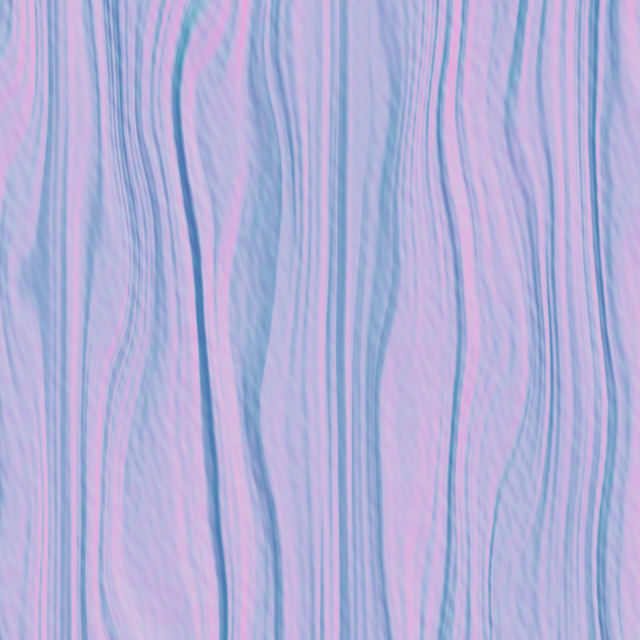
This texture map is drawn by a Shadertoy shader. Its source:

```glsl
// Pastel relief of vertical wood grain: straight grooved bands between swirling fibres.

const vec3 DEEP_BLUE = vec3(0.29, 0.52, 0.70);
const vec3 SOFT_BLUE = vec3(0.53, 0.64, 0.80);
const vec3 LAVENDER  = vec3(0.71, 0.715, 0.87);
const vec3 PALE_PINK = vec3(0.83, 0.72, 0.88);
const vec3 WARM_PINK = vec3(0.90, 0.69, 0.865);
const vec3 TEAL_TINT = vec3(-0.05, 0.11, 0.01);

float hash(vec2 cell) {
    vec3 q = fract(cell.xyx * 0.1031);
    q += dot(q, q.yzx + 33.33);
    return fract((q.x + q.y) * q.z);
}

vec2 latticeGradient(vec2 cell) {
    float angle = 6.2832 * hash(cell);
    return vec2(cos(angle), sin(angle));
}

// Gradient noise, roughly -0.7 to 0.7
float noise(vec2 p) {
    vec2 i = floor(p), f = p - i;
    vec2 w = f * f * f * (f * (f * 6.0 - 15.0) + 10.0);
    vec2 e = vec2(1.0, 0.0);
    float a = dot(latticeGradient(i), f);
    float b = dot(latticeGradient(i + e.xy), f - e.xy);
    float c = dot(latticeGradient(i + e.yx), f - e.yx);
    float d = dot(latticeGradient(i + e.xx), f - e.xx);
    return mix(mix(a, b, w.x), mix(c, d, w.x), w.y);
}

float band(float x, float centre, float width) {
    float d = (x - centre) / width;
    return exp(-d * d);
}

// 1 where the grain runs straight, 0 where it swirls
float calmness(float x) {
    return min(1.0, band(x, 0.10, 0.05) + band(x, 0.53, 0.09) + 0.8 * band(x, 0.88, 0.05));
}

// Sideways position bent along the fibres
float grainCoord(vec2 p, float calm) {
    float amount = mix(0.085, 0.008, calm);
    float swirl = noise(p * vec2(6.5, 2.2) + vec2(3.4, 7.6));
    swirl += 0.25 * noise(p * vec2(14.0, 4.5) + vec2(21.3, 2.7));
    return p.x + amount * swirl;
}

// One height layer whose slope stays near the given strength
float layer(vec2 p, vec2 frequency, float strength, vec2 seed) {
    return strength / frequency.x * noise(p * frequency + seed);
}

float height(vec2 p) {
    float calm = calmness(p.x);
    vec2 g = vec2(grainCoord(p, calm), p.y);
    float h = layer(g, vec2(13.0, 0.9), 0.55, vec2(5.2, 1.3));
    h += layer(g, vec2(38.0, 0.7), 0.65, vec2(9.7, 4.3));
    h += layer(g, vec2(92.0, 0.5), mix(0.40, 0.75, calm), vec2(2.1, 8.3));
    // Creases with a sharp fold
    h -= abs(layer(g, vec2(24.0, 0.8), 0.45, vec2(17.4, 6.3)));
    // Short slanted fibre bumps
    vec2 slanted = vec2(p.x + 0.25 * p.y, p.y);
    h += layer(slanted, vec2(75.0, 32.0), mix(0.28, 0.12, calm), vec2(0.4, 0.7));
    return h;
}

vec2 slope(vec2 p, float reach) {
    vec2 e = vec2(reach, 0.0);
    return vec2(height(p + e.xy) - height(p - e.xy),
                height(p + e.yx) - height(p - e.yx)) / (2.0 * reach);
}

// Thin dark furrows that follow the grain
float furrows(vec2 p) {
    float calm = calmness(p.x);
    float n = noise(vec2(grainCoord(p, calm) * 72.0, p.y * 0.4) + vec2(13.6, 5.3));
    return smoothstep(0.10, 0.42, n) * mix(0.6, 1.0, calm);
}

float ramp(float from, float to, float v) {
    return clamp((v - from) / (to - from), 0.0, 1.0);
}

vec3 shade(float tilt) {
    vec3 c = mix(DEEP_BLUE, SOFT_BLUE, ramp(-2.2, -1.0, tilt));
    c = mix(c, LAVENDER, ramp(-1.0, 0.0, tilt));
    c = mix(c, PALE_PINK, ramp(0.0, 1.1, tilt));
    return mix(c, WARM_PINK, ramp(1.1, 2.1, tilt));
}

void mainImage(out vec4 fragColor, in vec2 fragCoord) {
    vec2 p = fragCoord / iResolution.y;
    vec2 s = slope(p, 0.0013);

    // Sideways tilt chooses the hue, with a broad drift across the board
    float drift = noise(p * vec2(6.0, 1.6) + vec2(8.2, 3.4));
    float tilt = 0.22 + s.x + 0.7 * drift - 1.35 * furrows(p);
    tilt /= sqrt(1.0 + 0.08 * tilt * tilt);

    // Lengthwise tilt leans towards teal or magenta
    vec3 color = shade(tilt) + TEAL_TINT * clamp(s.y, -0.9, 0.9);
    fragColor = vec4(clamp(color, 0.0, 1.0), 1.0);
}
```
